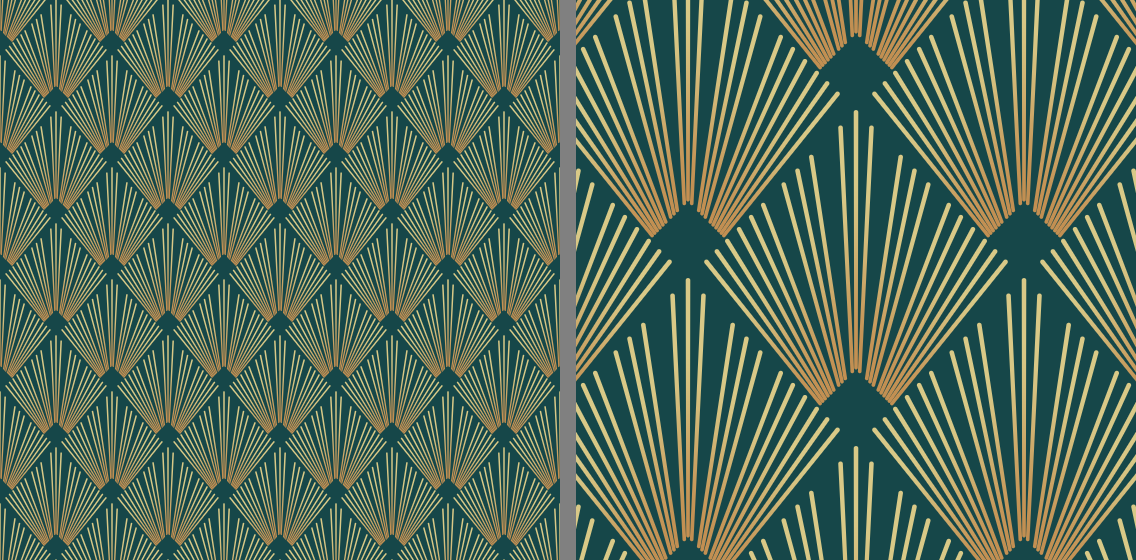
Left: the whole. Right: its middle third, enlarged.
Give the GLSL for this pattern, as a Shadertoy shader.

```glsl
// Art deco fans of fine gold rays on deep teal, five by five with a half-step stagger.
// Each diamond cell is mirrored about its axis; a loop draws rays in bundles of three
// from a small diamond notch up to the upper edges of the cell.

// Distance to segment a-b in x, position along it in y
vec2 segment(vec2 p, vec2 a, vec2 b) {
    vec2 ab = b - a;
    float t = clamp(dot(p - a, ab) / dot(ab, ab), 0.0, 1.0);
    return vec2(length(p - a - ab * t), t);
}

// Local coordinates in a staggered diamond lattice, centred on the cell
vec2 diamondCell(vec2 p) {
    vec2 cell = p - round(p);
    if (abs(cell.x) + abs(cell.y) > 0.5) {
        cell = p - 0.5 - round(p - 0.5);
    }
    return cell;
}

void mainImage(out vec4 fragColor, in vec2 fragCoord) {
    vec2 p = fragCoord / iResolution.xy * 5.0;
    float pixel = 5.0 / iResolution.y;

    // Fan space: origin at the notch centre, mirrored left to right
    p = diamondCell(p - vec2(0.5, 0.509)) + vec2(0.0, 0.395);
    p.x = abs(p.x);

    vec3 color = vec3(0.085, 0.28, 0.285);

    // Rays: the central one, then bundles of three that tighten outwards
    for (int i = 0; i <= 10; i++) {
        float bundle = float((i + 1) / 3);
        float member = float((i + 1) % 3) - 1.0;
        float tipX = bundle * (0.192 - 0.018 * bundle) + member * (0.046 - 0.005 * bundle);
        float baseX = tipX * 0.24;

        vec2 ray = segment(p, vec2(baseX, 0.125 - baseX), vec2(tipX, 0.885 - tipX));
        float halfWidth = mix(0.0054, 0.0068, ray.y);
        float cover = clamp(0.5 + (halfWidth - ray.x) / pixel, 0.0, 1.0);

        // Copper at the root, pale gold at the tip
        vec3 gold = mix(vec3(0.76, 0.56, 0.32), vec3(0.85, 0.79, 0.53), smoothstep(0.0, 0.8, ray.y));
        color = mix(color, gold, cover);
    }

    fragColor = vec4(color, 1.0);
}
```
